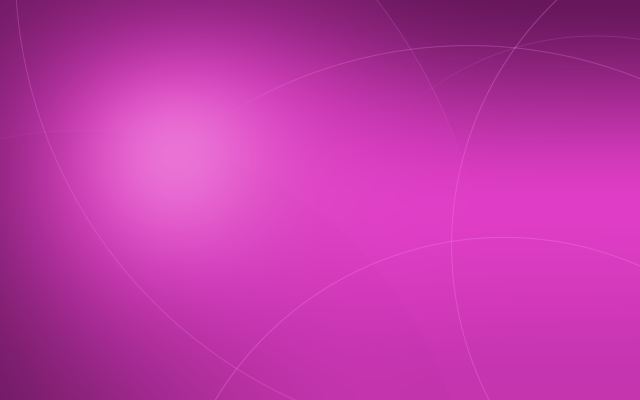
Write a WebGL 2 fragment shader that draws this background.

```glsl
#version 300 es
precision highp float;

uniform vec2 u_resolution;
out vec4 fragColor;

// Signed distance to a circle, negative inside
float circle(vec2 p, vec2 center, float radius) {
    return length(p - center) - radius;
}

// Thin soft outline around a zero distance
float hairline(float dist) {
    float width = max(0.0028, 1.1 / u_resolution.y);
    return 1.0 - smoothstep(0.0, width, abs(dist));
}

// Soft step that is 1 inside a shape
float inside(float dist) {
    return 1.0 - smoothstep(-0.004, 0.004, dist);
}

void main() {
    vec2 p = gl_FragCoord.xy / u_resolution.y;
    float depth = 1.0 - p.y;

    // Horizontal band of light, fading towards the left
    float band = smoothstep(-0.05, 0.52, depth) - 0.22 * smoothstep(0.5, 1.0, depth);
    band *= smoothstep(-0.25, 1.0, p.x);

    // Round glow, slightly flattened above its center
    vec2 offset = p - vec2(0.45, 0.61);
    offset.y *= offset.y > 0.0 ? 1.2 : 1.0;
    float d2 = dot(offset, offset);
    float glow = exp(-d2 / 0.205);
    float light = 1.0 - (1.0 - band) * (1.0 - glow);

    // Large translucent discs
    float upperDisc = circle(p, vec2(-0.117, 0.179), 1.34);
    float lowerDisc = circle(p, vec2(0.198, -0.302), 0.975);
    float upperFade = smoothstep(0.5, 0.8, p.y);
    light += 0.05 * inside(upperDisc) * upperFade * smoothstep(0.3, 0.9, p.x);
    light -= 0.025 * inside(lowerDisc) * smoothstep(-0.35, 0.0, lowerDisc);

    // Plum shadows, magenta light and pink core
    vec3 color = mix(vec3(0.39, 0.085, 0.345), vec3(0.875, 0.24, 0.775), clamp(light, 0.0, 1.0));
    color = mix(color, vec3(0.92, 0.48, 0.84), 0.92 * exp(-d2 / 0.045));
    vec2 haze = (p - vec2(0.68, 0.54)) / vec2(0.28, 0.2);
    color = mix(color, vec3(0.91, 0.37, 0.81), 0.25 * exp(-dot(haze, haze)));

    // Fine arcs, some dissolving along their length
    float arcs = 0.24 * hairline(circle(p, vec2(1.226, 1.083), 1.188));
    arcs += 0.3 * hairline(circle(p, vec2(1.975, 0.387), 0.846));
    arcs += 0.32 * hairline(circle(p, vec2(1.26, -0.4375), 0.844));
    arcs += 0.26 * hairline(circle(p, vec2(1.173, -0.26), 1.146)) * smoothstep(0.5, 0.75, p.x);
    arcs += 0.14 * hairline(circle(p, vec2(1.49, 0.202), 0.708)) * smoothstep(0.95, 1.25, p.x);
    arcs += 0.16 * hairline(upperDisc) * upperFade;
    arcs += 0.06 * hairline(lowerDisc) * (1.0 - smoothstep(0.2, 0.45, p.x));
    color = mix(color, vec3(0.96, 0.5, 0.89), min(arcs, 1.0));

    fragColor = vec4(color, 1.0);
}
```
